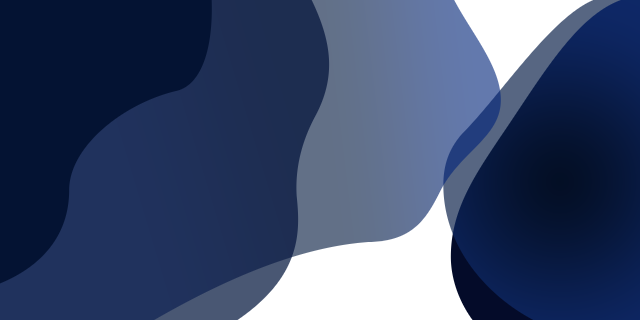
A WebGL 1 fragment shader for this background:

```glsl
precision highp float;
// Layered translucent waves in navy and slate on white.
// Each wave edge is a chain of cubic curves running down the canvas; overlaps
// of the smooth masks choose the colours, with soft gradients inside.

uniform vec2 u_resolution;

// Signed distance to a cubic that descends from a to d; positive on its left.
float edge(vec2 p, vec2 a, vec2 b, vec2 c, vec2 d) {
  vec2 c1 = 3.0 * (b - a);
  vec2 c2 = 3.0 * (a - 2.0 * b + c);
  vec2 c3 = d - a + 3.0 * (b - c);
  float t = 0.5;
  float halfStep = 0.25;
  // Bisect for the curve parameter at this height.
  for (int i = 0; i < 16; i++) {
    float y = a.y + t * (c1.y + t * (c2.y + t * c3.y));
    t += y < p.y ? halfStep : -halfStep;
    halfStep *= 0.5;
  }
  float x = a.x + t * (c1.x + t * (c2.x + t * c3.x));
  vec2 tangent = c1 + t * (2.0 * c2 + 3.0 * t * c3);
  return (x - p.x) * tangent.y / max(length(tangent), 0.001);
}

// Dark wave in the upper left corner.
float cornerWave(vec2 p) {
  if (p.y < 109.0) return edge(p, vec2(254, 0), vec2(256, 60), vec2(241, 102), vec2(212, 109));
  if (p.y < 228.0) return edge(p, vec2(212, 109), vec2(148, 124), vec2(83, 176), vec2(83, 228));
  return edge(p, vec2(83, 228), vec2(83, 290), vec2(40, 332), vec2(-30, 350));
}

// Navy wave behind it.
float middleWave(vec2 p) {
  if (p.y < 140.0) return edge(p, vec2(374, 0), vec2(398, 50), vec2(404, 92), vec2(378, 140));
  if (p.y < 235.0) return edge(p, vec2(378, 140), vec2(362, 170), vec2(354, 202), vec2(356, 235));
  return edge(p, vec2(356, 235), vec2(360, 275), vec2(364, 330), vec2(285, 384));
}

// Wide pale wave reaching past the centre.
float paleWave(vec2 p) {
  if (p.y < 120.0) return edge(p, vec2(545, 0), vec2(566, 40), vec2(601, 80), vec2(601, 120));
  if (p.y < 230.0) return edge(p, vec2(601, 120), vec2(601, 165), vec2(552, 182), vec2(528, 230));
  if (p.y < 290.0) return edge(p, vec2(528, 230), vec2(512, 262), vec2(496, 287), vec2(450, 290));
  return edge(p, vec2(450, 290), vec2(360, 294), vec2(265, 338), vec2(185, 384));
}

// Slate blob on the right.
float slateBlob(vec2 p) {
  if (p.y < 160.0) return -edge(p, vec2(712, 0), vec2(660, 22), vec2(600, 115), vec2(555, 160));
  if (p.y < 222.0) return -edge(p, vec2(555, 160), vec2(538, 179), vec2(532, 199), vec2(532, 222));
  return -edge(p, vec2(532, 222), vec2(532, 295), vec2(583, 354), vec2(640, 384));
}

// Dark blob over the slate one.
float darkBlob(vec2 p) {
  if (p.y < 165.0) return -edge(p, vec2(745, 0), vec2(690, 20), vec2(648, 95), vec2(600, 165));
  if (p.y < 308.0) return -edge(p, vec2(600, 165), vec2(570, 210), vec2(541, 252), vec2(541, 308));
  return -edge(p, vec2(541, 308), vec2(541, 335), vec2(551, 362), vec2(567, 384));
}

float cover(float d, float pixel) {
  return clamp(0.5 + d / pixel, 0.0, 1.0);
}

void main() {
  // Design grid: the canvas is 768 by 384 units, with y pointing down.
  vec2 uv = gl_FragCoord.xy / u_resolution;
  vec2 p = vec2(uv.x, 1.0 - uv.y) * vec2(768.0, 384.0);
  float pixel = 384.0 / u_resolution.y;

  float pale = cover(paleWave(p), pixel);
  float middle = cover(middleWave(p), pixel);
  float corner = cover(cornerWave(p), pixel);
  float slate = cover(slateBlob(p), pixel);
  float dark = cover(darkBlob(p), pixel);

  // Left waves, from back to front.
  float blueShift = smoothstep(390.0, 600.0, p.x - 0.12 * (p.y - 190.0));
  vec3 paleColor = mix(vec3(0.385, 0.44, 0.53), vec3(0.39, 0.475, 0.68), blueShift);
  vec3 navy = mix(vec3(0.125, 0.195, 0.365), vec3(0.115, 0.175, 0.315),
                  smoothstep(120.0, 380.0, p.x - 0.3 * (p.y - 190.0)));
  vec3 color = mix(vec3(1.0), paleColor, pale);
  color = mix(color, mix(vec3(0.285, 0.34, 0.45), navy, pale), middle);
  color = mix(color, vec3(0.015, 0.075, 0.2), corner);

  // Right blobs: blue where slate meets pale, a dark radial core on top.
  color = mix(color, mix(vec3(0.34, 0.4, 0.51), vec3(0.135, 0.24, 0.49), pale), slate);
  float glow = smoothstep(-20.0, 235.0, length(p - vec2(672.0, 218.0)));
  vec3 core = mix(vec3(0.012, 0.055, 0.14), vec3(0.055, 0.155, 0.4), glow);
  color = mix(color, mix(vec3(0.015, 0.045, 0.16), core, slate), dark);

  gl_FragColor = vec4(color, 1.0);
}
```
